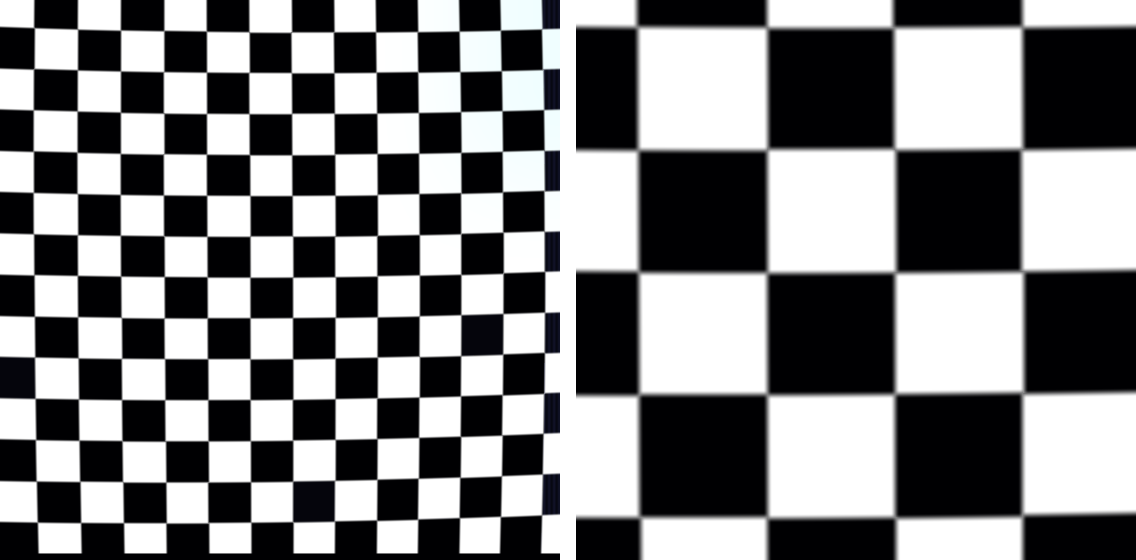
Left, the full canvas; right, a detail of the centre.
Give the GLSL for this pattern, as a WebGL 2 fragment shader.

```glsl
#version 300 es
precision highp float;
// A hand-laid black and white checkerboard with slightly bowed rows, soft edges and a dark bottom strip.

uniform vec2 u_resolution;
out vec4 fragColor;

// Colours
const vec3 BLACK = vec3(0.0, 0.0, 0.008);
const vec3 NAVY = vec3(0.045, 0.05, 0.11);
const vec3 WHITE = vec3(1.0);
const vec3 COOL_WHITE = vec3(0.94, 0.995, 1.0);

// Grid, in canvas units measured from the top left
const vec2 GRID_ORIGIN = vec2(0.5208, 0.058);
const vec2 CELL_SIZE = vec2(0.0754, 0.0729);
const float COLUMN_SQUEEZE = 0.00017;  // columns narrow toward the right
const float ROW_BOW = 0.0074;          // rows sag in the middle
const float ROW_TILT = 0.001;
const float ROW_FAN = 0.00068;         // rows crowd toward the right
const float HALF_WIDTH = 0.482;

// Finish
const float EDGE_SOFTNESS = 0.0027;    // half width of the grey edge
const float EDGE_JITTER = 0.011;       // in cells
const float STRIP_HEIGHT = 0.0117;
const float NAVY_CHANCE = 0.03;
const float LAST_COLUMN = 6.0;

float hash(vec2 p) {
    return fract(sin(dot(p, vec2(127.1, 311.7))) * 43758.5453);
}

// Maps a canvas point to warped column and row coordinates
vec2 warpToGrid(vec2 p) {
    float centre = GRID_ORIGIN.x + 0.0078 * p.y - 0.0052 * p.y * p.y;
    float width = CELL_SIZE.x + 0.0029 * p.y - 0.0036 * p.y * p.y;
    float column = (p.x - centre) / width;
    column += COLUMN_SQUEEZE * column * column / width;

    float side = (p.x - GRID_ORIGIN.x) / HALF_WIDTH;
    float top = GRID_ORIGIN.y - ROW_BOW * side * side + ROW_TILT * side;
    float row = (p.y - top) / (CELL_SIZE.y - ROW_FAN * side);
    return vec2(column, row);
}

// Soft square wave: +1 in even cells, -1 in odd ones
float softWave(float coord, float jitter, float softness) {
    float line = floor(coord + 0.5);
    float parity = 1.0 - 2.0 * mod(line, 2.0);
    float offset = coord - line - jitter;
    return parity * (2.0 * smoothstep(-softness, softness, offset) - 1.0);
}

void main() {
    vec2 p = gl_FragCoord.xy / u_resolution;
    p.y = 1.0 - p.y;
    vec2 pixel = 1.0 / u_resolution;

    vec2 grid = warpToGrid(p);
    vec2 cell = floor(grid);
    vec2 line = floor(grid + 0.5);

    // Each edge segment is nudged a little
    vec2 jitter = vec2(hash(vec2(line.x, cell.y)), hash(vec2(cell.x, line.y) + 40.0));
    jitter = (jitter * 2.0 - 1.0) * EDGE_JITTER;

    // Checker tone from the product of the two waves
    vec2 softness = max(vec2(EDGE_SOFTNESS), pixel) / CELL_SIZE;
    float waveX = softWave(grid.x, jitter.x, softness.x);
    float waveY = softWave(grid.y, jitter.y, softness.y);
    float tone = 0.5 + 0.5 * waveX * waveY;

    // Occasional navy squares, most of them in the cut-off last column
    float lastColumn = step(LAST_COLUMN, grid.x);
    float navyChance = mix(NAVY_CHANCE, 0.85, lastColumn);
    float navy = step(hash(cell + 7.0), navyChance) * mix(0.4, 1.0, lastColumn);
    navy *= 1.0 + 0.4 * lastColumn * sin(p.x * 700.0);
    vec3 darkColour = mix(BLACK, NAVY, navy);

    // Cool tint on the whites at the upper right
    float coolTint = smoothstep(0.65, 1.0, p.x) * (1.0 - smoothstep(0.15, 0.5, p.y));
    vec3 lightColour = mix(WHITE, COOL_WHITE, coolTint);

    vec3 colour = mix(darkColour, lightColour, tone);

    // Dark strip along the bottom
    float stripEdge = max(0.0015, pixel.y);
    float strip = smoothstep(-stripEdge, stripEdge, p.y - 1.0 + STRIP_HEIGHT);
    colour = mix(colour, BLACK, strip);

    fragColor = vec4(colour, 1.0);
}
```
